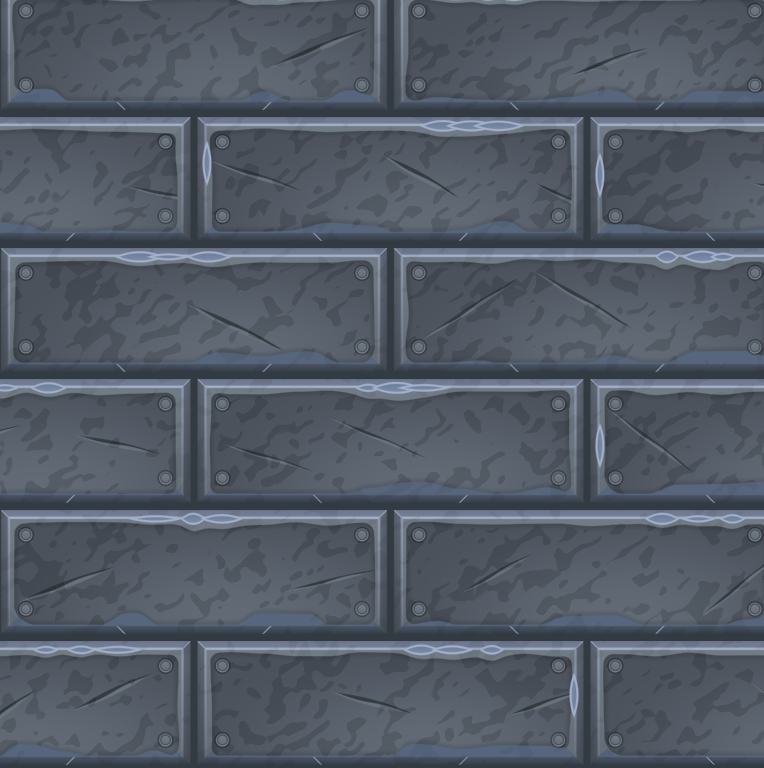
This texture is drawn by a Shadertoy shader. Its source:

```glsl
#define ROWS 5.863
#define BRICK_ASPECT 3.0
#define TOP_SHIFT 0.107
#define JOINT 0.054
#define BEVEL 0.06
#define RIVET_INSET 0.19
#define RIVET_RADIUS 0.05
#define SCRATCH_CHANCE 0.55
#define FLAKE_DEPTH 0.13

const vec3 JOINT_COLOR = vec3(0.20, 0.23, 0.26);
const vec3 TOP_COLOR = vec3(0.45, 0.49, 0.58);
const vec3 SIDE_COLOR = vec3(0.36, 0.39, 0.44);
const vec3 BOTTOM_COLOR = vec3(0.28, 0.32, 0.38);
const vec3 RIM_COLOR = vec3(0.45, 0.49, 0.53);
const vec3 LOW_RIM_COLOR = vec3(0.34, 0.40, 0.49);
const vec3 SHINE_COLOR = vec3(0.64, 0.69, 0.79);
const vec3 CHIP_COLOR = vec3(0.45, 0.52, 0.63);
const vec3 PANEL_DARK = vec3(0.295, 0.32, 0.36);
const vec3 PANEL_LIGHT = vec3(0.38, 0.415, 0.46);

float pixel;

float hash(vec2 p) {
    vec3 q = fract(p.xyx * vec3(0.1031, 0.1030, 0.0973));
    q += dot(q, q.yzx + 33.33);
    return fract((q.x + q.y) * q.z);
}

float noise(vec2 p) {
    vec2 i = floor(p), f = fract(p);
    f = f * f * (3.0 - 2.0 * f);
    return mix(mix(hash(i), hash(i + vec2(1, 0)), f.x),
               mix(hash(i + vec2(0, 1)), hash(i + vec2(1, 1)), f.x), f.y);
}

float fill(float d) { return clamp(0.5 - d / pixel, 0.0, 1.0); }

// Almond shape with half extents h
float lens(vec2 p, vec2 h) {
    float x = p.x / h.x;
    return abs(p.y) - h.y * (1.0 - x * x);
}

void drawChip(inout vec3 color, vec2 p, vec2 h) {
    float d = lens(p, h);
    color = mix(color, SHINE_COLOR, fill(d - 0.008));
    color = mix(color, CHIP_COLOR * (1.0 + 2.0 * p.y), fill(d + 0.008));
}

// Dark flakes gathered in loose patches
float flakes(vec2 p) {
    vec2 q = mat2(0.8, 0.6, -0.6, 0.8) * p;
    q += 0.08 * vec2(noise(p * 9.0), noise(p * 9.0 + 40.0));
    float n = noise(q * vec2(10.0, 19.0) + 80.0);
    float patches = noise(p * 3.0 + 17.0);
    return smoothstep(0.64, 0.70, n + 0.25 * (patches - 0.5));
}

void drawRivet(inout vec3 color, vec2 p) {
    float d = length(p) - RIVET_RADIUS;
    float slope = clamp(0.5 + p.y / RIVET_RADIUS * 0.5, 0.0, 1.0);
    color *= 1.0 - 0.3 * fill(d - 0.012);
    color = mix(color, mix(RIM_COLOR * 0.85, RIM_COLOR * 1.08, slope), fill(d));
    color = mix(color, PANEL_DARK * 0.85, fill(d + 0.010));
    color = mix(color, mix(RIM_COLOR, PANEL_LIGHT, slope), fill(d + 0.017));
}

void drawScratches(inout vec3 color, vec2 b, vec2 size, vec2 id) {
    for (int i = 0; i < 3; i++) {
        vec2 seed = id * 7.0 + float(i) * 31.0 + 200.0;
        if (hash(seed) > SCRATCH_CHANCE) continue;
        vec2 center = size * vec2((float(i) + 0.35 + 0.5 * hash(seed + 1.0)) / 3.0,
                                  0.4 + 0.25 * hash(seed + 2.0));
        float angle = mix(0.15, 0.7, hash(seed + 3.0)) * sign(hash(seed + 4.0) - 0.5);
        float c = cos(angle), s = sin(angle);
        vec2 p = mat2(c, -s, s, c) * (b - center);
        vec2 h = vec2(mix(0.24, 0.44, hash(seed + 5.0)), mix(0.016, 0.027, hash(seed + 6.0)));
        float cut = fill(lens(p, h));
        float ridge = p.y + 0.006 * sin(p.x * 14.0);
        color = mix(color, mix(RIM_COLOR * 0.91, PANEL_DARK * 0.72, fill(ridge)), cut);
    }
}

vec3 drawBrick(vec2 b, vec2 size, vec2 id, vec2 world) {
    float left = b.x, right = size.x - b.x, top = b.y, bottom = size.y - b.y;
    float side = min(left, right), edge = min(side, min(top, bottom));
    float isTop = fill(top - min(side, bottom));
    float isBottom = fill(bottom - min(side, top));
    float fall = b.y / size.y;

    // Uneven rim, swelling below each chip
    vec2 wob = id * 23.0 + 100.0;
    float topInset = BEVEL + 0.025 + 0.04 * noise(vec2(b.x * 4.0, 0.0) + wob);
    float lowInset = BEVEL + 0.01 + 0.09 * smoothstep(0.45, 1.0, noise(vec2(b.x * 3.0, 9.0) + wob));
    float sideInset = BEVEL + 0.025 + 0.03 * noise(vec2(b.y * 4.0, step(left, right) * 5.0) + wob);
    float start = mix(0.35, size.x - 0.8, hash(wob + 3.0));
    vec2 chipSize[3];
    float chipX[3];
    for (int i = 0; i < 3; i++) {
        vec2 seed = wob + float(i) * 13.0;
        chipSize[i] = vec2(mix(0.08, 0.18, hash(seed)), mix(0.018, 0.042, hash(seed + 1.0)));
        chipX[i] = start + float(i) * mix(0.21, 0.29, hash(seed + 2.0));
        float x = (b.x - chipX[i]) / chipSize[i].x;
        topInset += 1.1 * chipSize[i].y * exp(-x * x);
    }
    vec2 q = max(vec2(sideInset, topInset) - b, b - size + vec2(sideInset, lowInset)) + 0.07;
    float panel = length(max(q, 0.0)) + min(max(q.x, q.y), 0.0) - 0.07;

    // Bevel and rim
    vec3 color = SIDE_COLOR * mix(1.08, 0.82, fall) * (0.88 + 2.0 * edge);
    color = mix(color, TOP_COLOR * (0.94 + 1.5 * top), isTop);
    color = mix(color, BOTTOM_COLOR * (0.74 + 5.0 * bottom), isBottom);
    vec3 rim = mix(RIM_COLOR * mix(1.0, 0.86, fall), LOW_RIM_COLOR, isBottom);
    color = mix(color, rim, fill(BEVEL - edge));
    float shine = fill(abs(edge - BEVEL) - 0.009) * (1.0 - isBottom);
    shine *= mix(0.65 - 0.5 * fall, 1.0, isTop);
    float miter = fill(abs(side - top) - 0.007) * fill(edge - BEVEL);
    color = mix(color, SHINE_COLOR, max(shine, 0.7 * miter));

    // Panel, lit from the lower middle
    vec2 away = (b / size - vec2(0.6, 0.9)) * vec2(1.35, 0.9);
    vec3 face = mix(PANEL_LIGHT, PANEL_DARK, smoothstep(0.05, 0.9, length(away)));
    face *= 1.0 - 0.12 * smoothstep(-0.05, 0.0, panel);
    drawScratches(face, b, size, id);
    color = mix(color, face, fill(panel));
    color *= 1.0 - FLAKE_DEPTH * flakes(world) * mix(0.4, 1.0, fill(panel));

    // Rivets by symmetry, then chips on top and sometimes on a side
    vec2 corner = size * 0.5 - RIVET_INSET;
    vec2 mid = b - size * 0.5;
    drawRivet(color, mid - corner * sign(mid));
    for (int i = 0; i < 3; i++)
        drawChip(color, b - vec2(chipX[i], BEVEL + 0.008), chipSize[i]);
    if (hash(wob + 50.0) < 0.3) {
        float x = hash(wob + 51.0) < 0.5 ? left : right;
        drawChip(color, vec2(b.y - mix(0.3, 0.6, hash(wob + 52.0)), x - BEVEL - 0.012), vec2(0.15, 0.026));
    }
    return mix(JOINT_COLOR, color, fill(-edge));
}

void mainImage(out vec4 fragColor, in vec2 fragCoord) {
    pixel = 1.3 * ROWS / iResolution.y;
    vec2 world = vec2(fragCoord.x, iResolution.y - fragCoord.y) * ROWS / iResolution.y;
    vec2 p = world + vec2(0.0, TOP_SHIFT);
    float row = floor(p.y);
    p.x -= 0.5 * BRICK_ASPECT * mod(row, 2.0);
    vec2 id = vec2(floor(p.x / BRICK_ASPECT), row);
    vec2 b = p - id * vec2(BRICK_ASPECT, 1.0) - vec2(0.008, 0.0);
    vec2 size = vec2(BRICK_ASPECT, 1.0) - JOINT;
    fragColor = vec4(drawBrick(b, size, id, world), 1.0);
}
```
